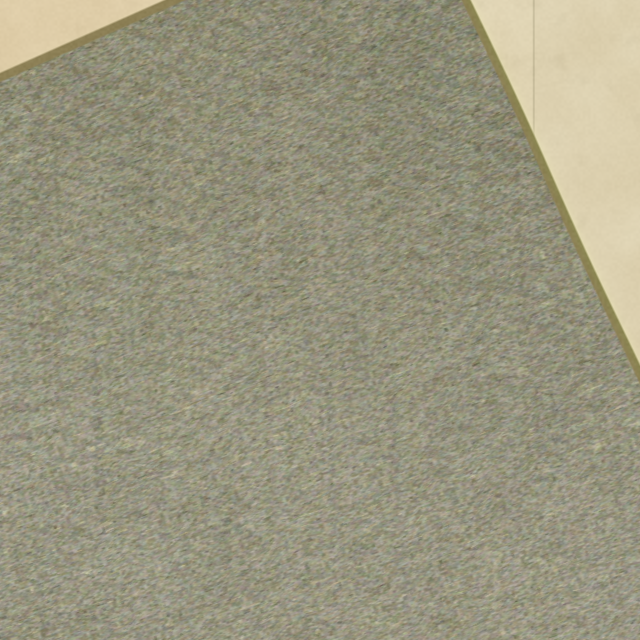
Reproduce this texture procedurally as a Shadertoy shader.

```glsl
// Draws a heathered woven mat with bound edges, lying askew on a pale stone floor.

const vec3 MAT_TOP = vec3(0.550, 0.543, 0.455);
const vec3 MAT_BOTTOM = vec3(0.598, 0.588, 0.508);
const vec3 BINDING = vec3(0.550, 0.500, 0.335);
const vec3 FLOOR_LEFT = vec3(0.870, 0.800, 0.655);
const vec3 FLOOR_RIGHT = vec3(0.865, 0.818, 0.690);
const vec3 GLINT = vec3(0.92, 0.90, 0.71);
const vec2 LEFT_POINT = vec2(0.0, 0.886);    // a point on the upper left edge
const vec2 LEFT_NORMAL = vec2(-0.405, 0.914);
const vec2 RIGHT_POINT = vec2(0.736, 1.0);   // a point on the right edge
const vec2 RIGHT_NORMAL = vec2(0.908, 0.419);
const float BINDING_WIDTH = 0.0130;
const float EDGE_SOFTNESS = 0.0022;
const float SEAM_X = 0.834;
const float FIBRE_ANGLE = 0.34;
const vec2 FIBRE_DENSITY = vec2(165.0, 315.0);
const float FIBRE_CONTRAST = 0.215;
const float TINT_CONTRAST = 0.065;

float hash(vec2 p) {
    return fract(sin(dot(p, vec2(12.9898, 78.233))) * 43758.5453);
}

float noise(vec2 p) {
    vec2 cell = floor(p), f = fract(p);
    f = f * f * (3.0 - 2.0 * f);
    return mix(mix(hash(cell), hash(cell + vec2(1, 0)), f.x),
               mix(hash(cell + vec2(0, 1)), hash(cell + vec2(1, 1)), f.x), f.y);
}

float fbm(vec2 p) {
    float sum = 0.0, weight = 0.5;
    for (int i = 0; i < 4; i++) {
        sum += weight * noise(p);
        p = mat2(1.6, 1.2, -1.2, 1.6) * p + 7.3;
        weight *= 0.5;
    }
    return sum / 0.9375;
}

vec3 matColor(vec2 p) {
    float c = cos(FIBRE_ANGLE), s = sin(FIBRE_ANGLE);
    vec2 q = vec2(c * p.x + s * p.y, c * p.y - s * p.x);
    q.y += 0.005 * (noise(q * 26.0) - 0.5);
    vec2 fibre = q * FIBRE_DENSITY;

    // Broad shade and faint pile rows
    vec3 col = mix(MAT_BOTTOM, MAT_TOP, smoothstep(0.1, 1.0, p.y + 0.15 * (p.x - 0.5)));
    col += 0.035 * (fbm(p * 9.0) - 0.5);
    col += 0.035 * (noise(q * vec2(14.0, 80.0)) - 0.5);

    // Short fibres with mixed yarn tints
    float fine = 0.65 * noise(fibre) + 0.35 * noise(fibre * 1.6 + 31.0) - 0.5;
    vec3 tint = vec3(noise(fibre * 0.9 + 11.0), noise(fibre * 0.9 + 57.0),
                     noise(fibre * 0.9 + 93.0)) - 0.5;
    tint *= vec3(1.0, 0.7, 1.4);
    col += FIBRE_CONTRAST * fine + TINT_CONTRAST * tint;

    // Sparse pale strands and dark gaps
    float strand = noise(q * vec2(55.0, 230.0) + 17.0);
    float gap = noise(q * vec2(100.0, 230.0) + 71.0);
    col += vec3(0.075, 0.070, 0.040) * smoothstep(0.80, 0.98, strand);
    col -= vec3(0.075, 0.075, 0.070) * smoothstep(0.78, 0.98, gap);
    return col;
}

vec3 floorColor(vec2 p, float aa) {
    vec3 col = mix(FLOOR_LEFT, FLOOR_RIGHT, smoothstep(0.3, 0.7, p.x));
    float mottle = fbm(p * 14.0 + 3.0) - 0.5;
    col += mottle * vec3(0.04, 0.05, 0.065);
    col -= 0.02 * smoothstep(0.60, 0.85, fbm(p * 32.0 + 20.0));
    col += 0.018 * (noise(p * 240.0) - 0.5);

    // Joint between the slabs
    float seam = 1.0 - smoothstep(0.0, 0.0005 + 1.5 * aa, abs(p.x - SEAM_X));
    col += 0.012 * (1.0 - smoothstep(-aa, aa, p.x - SEAM_X)) * step(0.5, p.x);
    return mix(col, col * vec3(0.89, 0.89, 0.87), seam);
}

void mainImage(out vec4 fragColor, in vec2 fragCoord) {
    vec2 p = fragCoord / iResolution.xy;
    float aa = 1.0 / iResolution.y;
    float soft = max(EDGE_SOFTNESS, aa);

    // Signed distance to the mat outline, positive on the floor
    float leftDist = dot(p - LEFT_POINT, LEFT_NORMAL);
    float rightDist = dot(p - RIGHT_POINT, RIGHT_NORMAL);
    rightDist += 0.0015 * sin(p.y * 13.0);
    float dist = max(leftDist, rightDist);
    float onRight = step(leftDist, rightDist);

    // Floor with a bright rim beside the mat
    vec3 ground = floorColor(p, aa);
    float rim = exp(-max(dist, 0.0) / 0.005);
    ground = mix(ground, GLINT, rim * mix(0.15, 0.55, onRight));

    // Binding, greener toward its outer side on the right
    float across = clamp(-dist / BINDING_WIDTH, 0.0, 1.0);
    vec3 binding = BINDING + vec3(-0.01, 0.025, -0.02) * onRight * (1.0 - across);
    binding += 0.035 * (noise(p * 260.0) - 0.5);

    vec3 col = mix(matColor(p), binding,
                   smoothstep(-soft, soft, dist + BINDING_WIDTH));
    col = mix(col, ground, smoothstep(-soft, soft, dist));
    fragColor = vec4(clamp(col, 0.0, 1.0), 1.0);
}
```
